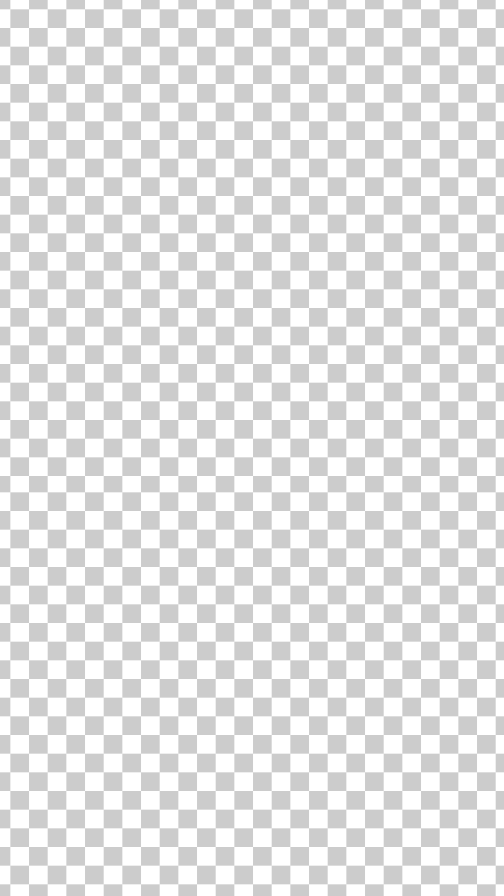
Give the GLSL for this pattern, as a Shadertoy shader.

```glsl
const float COLUMNS = 27.0;              // squares across the canvas width
const vec2 OFFSET = vec2(0.555, 0.5);    // first edges from the upper left, in squares
const float SHORT_ROW = 25.0;            // full rows above the shortened one
const float SHORT_HEIGHT = 0.875;        // height of the shortened row, in squares
const vec3 LIGHT = vec3(1.0);
const vec3 GRAY = vec3(0.8);

// Signed distance to the nearest integer: positive in even cells, negative in odd
vec2 cellDistance(vec2 p) {
    return 0.5 - abs(mod(p + 0.5, 2.0) - 1.0);
}

void mainImage(out vec4 fragColor, in vec2 fragCoord) {
    float pixel = COLUMNS / iResolution.x;
    vec2 p = vec2(fragCoord.x, iResolution.y - fragCoord.y) * pixel - OFFSET;

    // Stretch the short row to a full cell and shift the rows below it
    p.y += (1.0 - SHORT_HEIGHT) * clamp((p.y - SHORT_ROW) / SHORT_HEIGHT, 0.0, 1.0);

    // Antialiased checker: product of two smoothed square waves
    vec2 wave = clamp(2.0 * cellDistance(p) / pixel, -1.0, 1.0);
    float grayAmount = 0.5 + 0.5 * wave.x * wave.y;

    fragColor = vec4(mix(LIGHT, GRAY, grayAmount), 1.0);
}
```
